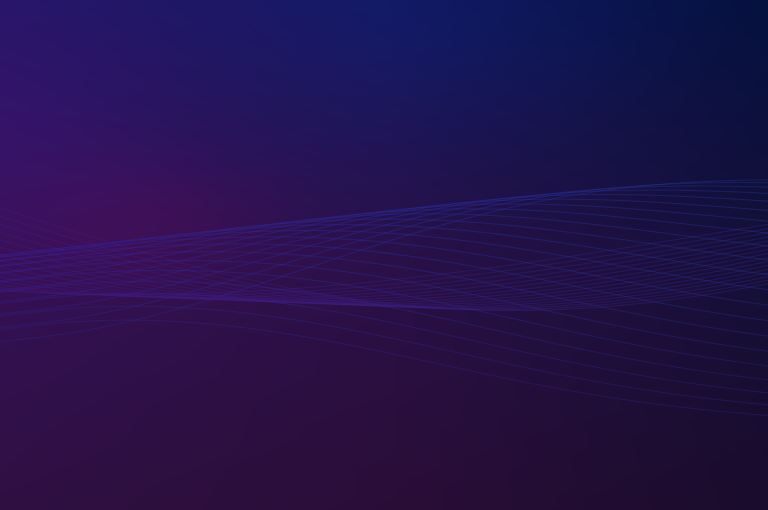
Reproduce this background procedurally as a Shadertoy shader.

```glsl
#define BLUE_LINES 21
#define VIOLET_LINES 16
#define HALF_WIDTH 0.001
#define BLUE_SWING 0.263
#define VIOLET_SWING 0.176
#define BLUE_ALPHA 0.48
#define VIOLET_ALPHA 0.38

// Blend of three stops placed at 0, 0.5 and 1
vec3 threeStops(vec3 a, vec3 b, vec3 c, float t) {
    return t < 0.5 ? mix(a, b, 2.0 * t) : mix(b, c, 2.0 * t - 1.0);
}

// Soft elliptical falloff
float glow(vec2 p, vec2 centre, vec2 size) {
    vec2 d = (p - centre) / size;
    return exp(-dot(d, d));
}

vec3 backdrop(vec2 uv) {
    vec3 low = threeStops(vec3(0.185, 0.060, 0.260), vec3(0.165, 0.052, 0.215),
                          vec3(0.100, 0.045, 0.170), uv.x);
    vec3 middle = threeStops(vec3(0.205, 0.065, 0.335), vec3(0.165, 0.063, 0.285),
                             vec3(0.080, 0.060, 0.220), uv.x);
    vec3 high = threeStops(vec3(0.155, 0.085, 0.410), vec3(0.080, 0.095, 0.380),
                           vec3(0.018, 0.065, 0.245), uv.x);
    vec3 colour = threeStops(low, middle, high, uv.y);
    colour += vec3(0.055, -0.005, 0.005) * glow(uv, vec2(0.20, 0.57), vec2(0.17, 0.13));
    colour += vec3(0.025, 0.000, 0.035) * glow(uv, vec2(0.00, 0.72), vec2(0.22, 0.20));
    colour += vec3(-0.010, 0.010, 0.030) * glow(uv, vec2(0.58, 0.90), vec2(0.25, 0.18));
    return colour;
}

// Strands hang below a rising upper edge, each touching it at its own x
float blueStrand(float x, float t) {
    float edge = 0.5 + 0.1725 * x - 0.0235 * pow(x, 6.0);
    float phase = 1.21 - 1.40 * smoothstep(0.05, 1.15, x);
    return edge - BLUE_SWING * (1.0 - cos(2.32 * t - phase));
}

// Strands rise from a gently falling lower edge
float violetStrand(float x, float t) {
    float edge = 0.429 - 0.059 * x;
    float phase = 1.75 * x - 0.1;
    float spread = mix(1.4, 0.7, x);
    return edge + VIOLET_SWING * (1.0 - cos(spread * t - phase));
}

// Antialiased coverage of a thin strand
float strandMask(float offset, float pixel) {
    return clamp((HALF_WIDTH - abs(offset)) / pixel + 0.5, 0.0, 1.0);
}

void mainImage(out vec4 fragColor, in vec2 fragCoord) {
    vec2 uv = fragCoord / iResolution.xy;
    float pixel = 1.0 / iResolution.y;
    vec3 colour = backdrop(uv);

    // Wide blue fan
    vec3 blue = threeStops(vec3(0.20, 0.12, 0.58), vec3(0.15, 0.17, 0.62),
                           vec3(0.12, 0.19, 0.55), uv.x);
    blue = mix(vec3(0.17, 0.12, 0.46), blue, smoothstep(0.22, 0.50, uv.y));
    for (int i = 0; i < BLUE_LINES; i++) {
        float t = float(i) / float(BLUE_LINES - 1);
        float mask = strandMask(uv.y - blueStrand(uv.x, t), pixel);
        colour = mix(colour, blue, BLUE_ALPHA * mask);
    }

    // Narrow violet ribbon
    vec3 violet = mix(vec3(0.28, 0.09, 0.54), vec3(0.21, 0.15, 0.56), uv.x);
    for (int i = 0; i < VIOLET_LINES; i++) {
        float t = float(i) / float(VIOLET_LINES - 1);
        float mask = strandMask(uv.y - violetStrand(uv.x, t), pixel);
        colour = mix(colour, violet, VIOLET_ALPHA * mask);
    }

    fragColor = vec4(colour, 1.0);
}
```
